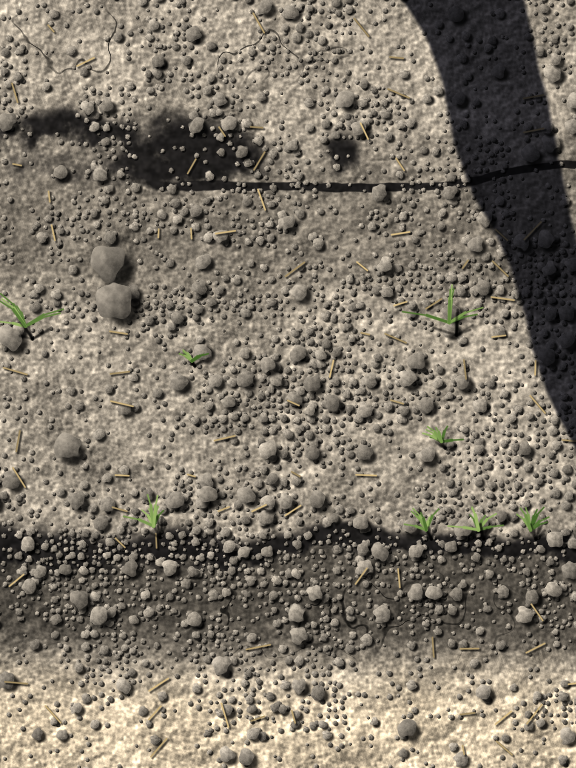
Write a WebGL 2 fragment shader that draws this texture.

```glsl
#version 300 es
precision highp float;
// Dry furrowed soil in hard sunlight: noise gives relief and furrows, jittered
// grids scatter clods and straw, short loops draw grass blades, and a long
// soft-edged cast shadow crosses the upper right.
uniform vec2 u_resolution;
out vec4 fragColor;
const vec2 SUN = vec2(-0.72, 0.69);

float hash(vec2 p) { return fract(sin(dot(p, vec2(127.1, 311.7))) * 43758.5); }
float noise(vec2 p) {
  vec2 i = floor(p), f = fract(p);
  f = f * f * (3.0 - 2.0 * f);
  return mix(mix(hash(i), hash(i + vec2(1, 0)), f.x),
             mix(hash(i + vec2(0, 1)), hash(i + vec2(1, 1)), f.x), f.y);
}
float fbm(vec2 p) {
  float sum = 0.0;
  for (float amp = 0.5; amp > 0.08; amp *= 0.55) {
    sum += amp * noise(p);
    p = mat2(1.6, 1.2, -1.2, 1.6) * p + 3.7;
  }
  return sum;
}
float blob(vec2 p, float x, float y, float w, float h) {
  vec2 q = (p - vec2(x, y)) / vec2(w, h);
  return exp(-dot(q, q));
}
float segment(vec2 p, vec2 a, vec2 b) {
  vec2 q = p - a, d = b - a;
  return length(q - d * clamp(dot(q, d) / dot(d, d), 0.0, 1.0));
}
float relief(vec2 p) { return fbm(p * vec2(22, 30)) + 0.5 * fbm(p * 105.0); }

// Where loose clods gather
float clodDensity(vec2 p) {
  return 0.1 + 0.4 * smoothstep(0.5, 0.8, noise(p * 14.0))
    + 0.7 * blob(p, 0.22, 0.605, 0.15, 0.022) + 0.75 * blob(p, 0.36, 0.485, 0.1, 0.055)
    + 0.6 * blob(p, 0.56, 0.63, 0.13, 0.04) + 0.6 * blob(p, 0.27, 0.35, 0.07, 0.03)
    + 0.5 * blob(p, 0.35, 0.26, 0.5, 0.07) + 0.4 * blob(p, 0.72, 0.65, 0.07, 0.06);
}
// One lumpy stone with its contact shadow
void stone(vec2 p, vec2 c, float r, float seed, float aa, inout vec3 col) {
  vec2 q = (p - c) / r;
  if (dot(q, q) > 5.0) return;
  col *= 0.22 + 0.78 * smoothstep(-0.25, 0.35, length(q + SUN * 0.65) - 0.85);
  float d = length(q) - 0.65 - 0.5 * noise(q * 1.7 + seed);
  float lit = 0.82 + 0.38 * dot(q, SUN) + 0.45 * (fbm(q * 3.0 + seed) - 0.5);
  vec3 clay = vec3(0.66, 0.62, 0.56) * lit * mix(0.8, 1.1, fract(seed * 7.3));
  col = mix(col, clay, 1.0 - smoothstep(-aa, aa, d * r));
}
void scatterClods(vec2 p, float cell, float amount, float aa, inout vec3 col) {
  for (int k = 0; k < 9; k++) {
    vec2 n = floor(p / cell) + vec2(k % 3 - 1, k / 3 - 1);
    vec2 c = (n + 0.2 + 0.6 * vec2(hash(n + 5.1), hash(n + 9.4))) * cell;
    if (hash(n + cell * 90.0) < clodDensity(c) * amount)
      stone(p, c, cell * mix(0.22, 0.43, hash(n + 2.6)), hash(n) * 40.0, aa, col);
  }
}
// Dry stalks, one at most in each grid cell
void scatterStraw(vec2 p, float aa, inout vec3 col) {
  vec2 n = floor(p / 0.045), c = (n + 0.4 + 0.2 * vec2(hash(n + 1.7), hash(n + 8.2))) * 0.045;
  if (hash(n + 31.0) > 0.22) return;
  float a = hash(n + 4.4) * 6.28;
  vec2 h = vec2(cos(a), sin(a)) * mix(0.005, 0.016, hash(n + 6.0));
  col *= 0.4 + 0.6 * smoothstep(0.0, 0.003, segment(p + SUN * 0.003, c - h, c + h));
  float m = 1.0 - smoothstep(-aa, aa, segment(p, c - h, c + h) - 0.0011);
  col = mix(col, vec3(0.76, 0.66, 0.46) * mix(0.75, 1.1, hash(n)), m);
}
// Grass seedling: root position and blade length
void tuft(vec2 p, vec3 t, float aa, inout vec3 col) {
  for (int k = 0; k < 7; k++) {
    vec2 s = vec2(float(k), t.x * 57.0);
    float a = mix(0.1, 3.0, hash(s)), len = t.z * mix(0.5, 1.1, hash(s + 3.0));
    vec2 mid = t.xy + vec2(cos(a), sin(a)) * len * 0.55;
    vec2 tip = mid + vec2(cos(a) * 1.3, sin(a) * 0.6) * len * 0.45;
    col *= 0.5 + 0.5 * smoothstep(0.0, 0.003, segment(p + vec2(-0.17, 0.3) * t.z, t.xy, mid));
    float d = min(segment(p, t.xy, mid) - 0.0019, segment(p, mid, tip) - 0.001);
    vec3 green = mix(vec3(0.25, 0.38, 0.15), vec3(0.6, 0.7, 0.4), hash(s + 7.0));
    col = mix(col, green, 1.0 - smoothstep(-aa, aa, d));
  }
}

void main() {
  vec2 p = gl_FragCoord.xy / u_resolution.y;
  float aa = 0.8 / u_resolution.y, warp = fbm(p * 13.0) - 0.47, rough = fbm(p * 48.0) - 0.47;
  vec2 w = p + vec2(0.03, 0.035) * warp + 0.02 * rough;
  // Sunlit soil, pale foreground and damp lower trough
  vec3 col = mix(vec3(0.8, 0.73, 0.62), vec3(0.6, 0.56, 0.5), smoothstep(0.06, 0.17, w.y));
  col *= 1.0 - 0.48 * smoothstep(0.12, 0.19, w.y) * (1.0 - smoothstep(0.27, 0.31, w.y));
  col *= 1.0 - 0.2 * smoothstep(0.57, 0.67, w.y) * (1.0 - smoothstep(0.76, 0.86, w.y));
  float slope = relief(p) - relief(p + SUN * 0.0035);
  col *= clamp(1.0 + 1.9 * slope + 0.5 * warp, 0.25, 1.6) * (0.78 + 0.44 * noise(p * 270.0));
  // Fine cracks in the crusted strips
  float crack = 1.0 - smoothstep(0.002, 0.012, abs(fbm(p * 9.0 + 20.0) - 0.47));
  col *= 1.0 - 0.7 * crack * (blob(p, 0.2, 0.94, 0.3, 0.05) + blob(p, 0.4, 0.2, 0.3, 0.05));
  // Shadowed furrow walls
  float dark = 0.95 * blob(w, 0.09, 0.838, 0.1, 0.02) + 0.95 * blob(w, 0.27, 0.81, 0.09, 0.032)
    + blob(w, 0.45, 0.805, 0.025, 0.028) + 0.45 * blob(w, 0.14, 0.785, 0.22, 0.03);
  float ledge = abs(p.y - 0.756 - 0.03 * smoothstep(0.55, 0.75, p.x) - 0.008 * warp);
  dark += 1.1 * (1.0 - smoothstep(0.002, 0.008, ledge)) * smoothstep(0.13, 0.32, p.x);
  float trench = 0.288 + 0.012 * blob(p, 0.46, 0.29, 0.09, 0.2);
  dark += 1.05 * blob(w, w.x, trench, 1.0, mix(0.027, 0.016, smoothstep(0.25, 0.4, p.x)));
  dark = 0.92 * smoothstep(0.22, 0.85, dark + 0.8 * rough);
  col = mix(col, vec3(0.085, 0.08, 0.08) * (0.6 + 0.8 * noise(p * 180.0)), dark);
  // Loose clods from crumbs to lumps, then the largest stones
  for (float k = 0.0; k < 3.0; k++) scatterClods(p, 0.009 * exp2(k * 0.88), 1.25 - 0.35 * k, aa, col);
  vec3 lumps[6] = vec3[6](vec3(0.142, 0.659, 0.025), vec3(0.15, 0.609, 0.025), vec3(0.087, 0.418, 0.018),
    vec3(0.013, 0.56, 0.017), vec3(0.27, 0.357, 0.014), vec3(0.129, 0.199, 0.013));
  for (int i = 0; i < 6; i++) stone(p, lumps[i].xy, lumps[i].z, float(i) * 3.17, aa, col);
  scatterStraw(p, aa, col);
  vec3 roots[5] = vec3[5](vec3(0.033, 0.575, 0.055), vec3(0.585, 0.58, 0.055), vec3(0.2, 0.315, 0.05),
    vec3(0.25, 0.53, 0.022), vec3(0.575, 0.425, 0.028));
  for (int i = 0; i < 5; i++) tuft(p, roots[i], aa, col);
  for (int i = 0; i < 3; i++) tuft(p, vec3(0.555 + 0.068 * float(i), 0.31, 0.04), aa, col);
  // Long cast shadow
  float drop = 1.0 - p.y, left = 0.527 + 0.375 * drop + 0.012 * warp + 0.008 * sin(drop * 22.0);
  float right = 0.684 + 0.21 * drop + 0.01 * warp;
  float shadow = smoothstep(-0.004, 0.004, p.x - left) * (1.0 - smoothstep(-0.004, 0.004, p.x - right));
  fragColor = vec4(min(col * 1.06 * mix(vec3(1), vec3(0.25, 0.26, 0.31), shadow), 1.0), 1.0);
}
```
